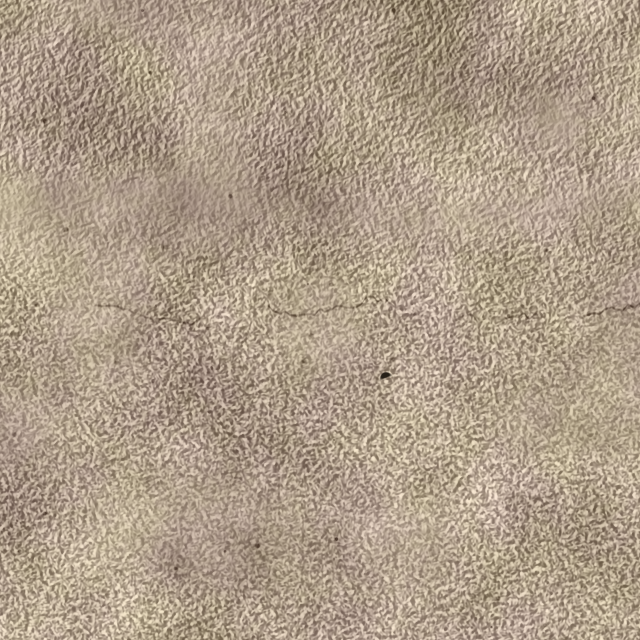
A WebGL 1 fragment shader for this texture:

```glsl
precision highp float;
// Weathered beige concrete: short worm-like grains over soft stains, with a
// broken hairline crack, a pit and sparse specks. Grains are oriented wavelets
// scattered one per cell; stains are layered value noise.

uniform vec2 u_resolution;

const vec3 SHADOW = vec3(0.505, 0.437, 0.368);
const vec3 HIGHLIGHT = vec3(0.840, 0.776, 0.690);
const vec3 ROSE_TINT = vec3(0.004, -0.004, 0.016);
const vec3 PIT_COLOR = vec3(0.15, 0.12, 0.09);

const float MEAN_TONE = 0.53;
const float COARSE_CELLS = 84.0;    // grains across the canvas, by layer
const float MEDIUM_CELLS = 124.0;
const float FINE_CELLS = 172.0;
const float MEDIUM_WEIGHT = 0.85;
const float FINE_WEIGHT = 0.65;
const float GRAIN_CONTRAST = 0.56;
const float STAIN_SCALE = 6.0;
const float STAIN_CONTRAST = 1.1;
const float GRAIN_LEAN = -0.35;     // wave direction, across the grains
const float CRACK_HEIGHT = 0.512;
const float CRACK_WIDTH = 0.0034;
const float SPECK_CELLS = 24.0;
const vec2 PIT_CENTER = vec2(0.602, 0.413);
const vec2 PIT_RADII = vec2(0.0105, 0.0052);
const vec2 SPOT_CENTER = vec2(0.87, 0.81);
const float TAU = 6.2831853;

float hash(vec2 p) {
  vec3 q = fract(p.xyx * 0.1031);
  q += dot(q, q.yzx + 33.33);
  return fract((q.x + q.y) * q.z);
}

vec2 hash2(vec2 p) {
  return vec2(hash(p + 7.3), hash(p + 91.7));
}

float valueNoise(vec2 p) {
  vec2 i = floor(p), f = fract(p);
  f = f * f * (3.0 - 2.0 * f);
  float low = mix(hash(i), hash(i + vec2(1.0, 0.0)), f.x);
  float high = mix(hash(i + vec2(0.0, 1.0)), hash(i + 1.0), f.x);
  return mix(low, high, f.y);
}

// Layered noise centred on zero
float stains(vec2 p) {
  float sum = 0.0, weight = 1.0, total = 0.0;
  for (int i = 0; i < 5; i++) {
    sum += weight * (valueNoise(p) - 0.5);
    total += weight;
    weight *= 0.72;
    p = mat2(1.6, 1.2, -1.2, 1.6) * p + 13.7;
  }
  return sum / total;
}

// One wavelet per cell, turned at random around the lean direction
float wormGrain(vec2 p, float lean, float spread) {
  vec2 home = floor(p);
  float sum = 0.0;
  for (int j = -1; j <= 1; j++) {
    for (int i = -1; i <= 1; i++) {
      vec2 cell = home + vec2(float(i), float(j));
      vec2 d = p - cell - hash2(cell);
      float angle = lean + spread * (2.0 * hash(cell + 17.0) - 1.0);
      float phase = TAU * hash(cell + 41.0);
      float wave = cos(TAU * 0.9 * dot(d, vec2(cos(angle), sin(angle))) + phase);
      sum += exp(-4.0 * dot(d, d)) * wave;
    }
  }
  return sum;
}

// Thin wandering line that fades in and out along its length
float crack(vec2 p) {
  float path = CRACK_HEIGHT + 0.012 * sin(p.x * 13.0 + 0.6)
    + 0.005 * sin(p.x * 31.0 + 2.0)
    + 0.014 * (valueNoise(vec2(p.x * 38.0, 3.0)) - 0.5)
    + 0.010 * (valueNoise(vec2(p.x * 110.0, 9.0)) - 0.5);
  float line = 1.0 - smoothstep(0.0, CRACK_WIDTH, abs(p.y - path));
  float broken = smoothstep(0.1, 0.7, valueNoise(vec2(p.x * 30.0, 5.0)));
  return line * broken * smoothstep(0.06, 0.16, p.x);
}

float specks(vec2 p) {
  vec2 q = p * SPECK_CELLS, cell = floor(q);
  vec2 d = fract(q) - 0.2 - 0.6 * hash2(cell);
  float radius = 0.06 + 0.08 * hash(cell + 5.0);
  return step(0.93, hash(cell + 29.0)) * (1.0 - smoothstep(0.3 * radius, radius, length(d)));
}

float pit(vec2 p) {
  vec2 d = mat2(0.94, -0.34, 0.34, 0.94) * (p - PIT_CENTER);
  d.y += 35.0 * d.x * d.x - 0.001;
  return 1.0 - smoothstep(0.55, 1.1, length(d / PIT_RADII));
}

void main() {
  vec2 p = gl_FragCoord.xy / min(u_resolution.x, u_resolution.y);

  // Grain: combed in the upper part, tangled below
  float spread = mix(1.35, 0.85, smoothstep(0.4, 0.75, p.y));
  float grain = wormGrain(p * COARSE_CELLS, GRAIN_LEAN, spread)
    + MEDIUM_WEIGHT * wormGrain(p * MEDIUM_CELLS + 57.0, GRAIN_LEAN, spread)
    + FINE_WEIGHT * wormGrain(p * FINE_CELLS + 23.0, GRAIN_LEAN, spread);
  grain /= sqrt(1.0 + 0.6 * grain * grain);

  // Worn areas: patches, a smeared band and a pale smooth spot
  float worn = 0.35 * smoothstep(0.5, 0.85, valueNoise(p * 6.0 + 21.0));
  float band = 0.35 * exp(-pow((p.y - 0.68 - 0.02 * sin(p.x * 7.0)) / 0.035, 2.0));
  vec2 fromSpot = p - SPOT_CENTER;
  float spot = exp(-dot(fromSpot, fromSpot) / 0.0022);
  float relief = 1.1 * (1.0 - worn) * (1.0 - band) * (1.0 - 0.6 * spot);

  float tone = MEAN_TONE + GRAIN_CONTRAST * relief * grain
    + STAIN_CONTRAST * stains(p * STAIN_SCALE + 4.0) + 0.12 * spot;
  tone -= 0.6 * crack(p) + 0.7 * specks(p);

  // Colour: sandy ramp drifting gently between rose and ochre
  vec3 color = mix(SHADOW, HIGHLIGHT, clamp(tone, -0.6, 1.4));
  color += ROSE_TINT * clamp(6.0 * stains(p * 9.0 + 80.0), -1.2, 1.2);
  color = mix(color, PIT_COLOR, pit(p));
  gl_FragColor = vec4(color, 1.0);
}
```
